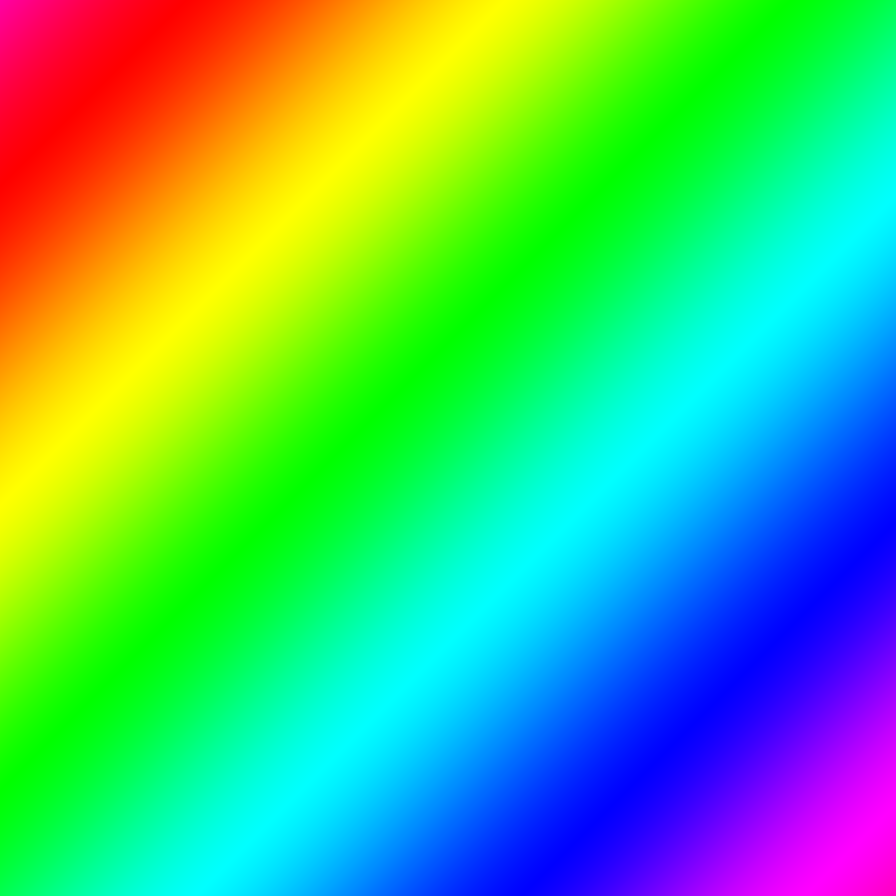
This background is drawn by a three.js fragment shader. Its source:

```glsl
// Diagonal rainbow running from the upper left corner to the lower right.
// Position along the diagonal selects a place between successive hue stops,
// and each pair of stops is blended with a partly eased ramp.

varying vec2 vUv;

const vec3 RED = vec3(1.0, 0.0, 0.0);
const vec3 YELLOW = vec3(1.0, 1.0, 0.0);
const vec3 GREEN = vec3(0.0, 1.0, 0.0);
const vec3 CYAN = vec3(0.0, 1.0, 1.0);
const vec3 BLUE = vec3(0.0, 0.0, 1.0);
const vec3 MAGENTA = vec3(1.0, 0.0, 1.0);

// Share of smooth easing in each ramp; the rest is linear.
const float EASING = 0.5;

// Ramp from 0 to 1 between two positions.
float easedRamp(float start, float end, float position, float easing) {
  float t = clamp((position - start) / (end - start), 0.0, 1.0);
  return mix(t, t * t * (3.0 - 2.0 * t), easing);
}

// Carries a colour over to the next stop.
vec3 blendTo(vec3 color, vec3 next, float start, float end, float position) {
  return mix(color, next, easedRamp(start, end, position, EASING));
}

// Spectrum along the diagonal; the outer stops lie beyond the corners.
vec3 spectrum(float position) {
  vec3 color = MAGENTA;
  color = blendTo(color, RED, -0.065, 0.104, position);
  color = blendTo(color, YELLOW, 0.104, 0.282, position);
  color = blendTo(color, GREEN, 0.282, 0.441, position);
  color = blendTo(color, CYAN, 0.441, 0.609, position);
  color = blendTo(color, BLUE, 0.609, 0.791, position);
  color = blendTo(color, MAGENTA, 0.791, 0.949, position);
  return blendTo(color, RED, 0.949, 1.118, position);
}

// 0 at the upper left corner, 1 at the lower right.
float diagonalPosition(vec2 uv) {
  return 0.5 * (uv.x + 1.0 - uv.y);
}

void main() {
  gl_FragColor = vec4(spectrum(diagonalPosition(vUv)), 1.0);
}
```
